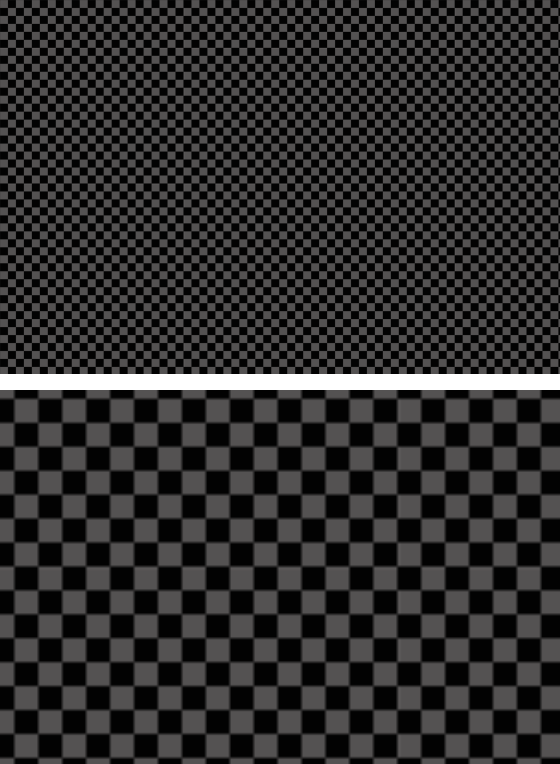
Top, the full canvas; bottom, a detail of the centre.
Reproduce this pattern procedurally as a WebGL 2 fragment shader.

```glsl
#version 300 es
precision highp float;
// Draws a fine two-tone checkerboard of grey and black squares with soft edges.

uniform vec2 u_resolution;
out vec4 outColor;

// Square wave of +1 and -1 with ramps of the given half width at whole numbers.
vec2 softSquareWave(vec2 p, float halfWidth) {
    vec2 edge = floor(p + 0.5);
    vec2 parity = 1.0 - 2.0 * mod(edge, 2.0);
    return parity * clamp((p - edge) / halfWidth, -1.0, 1.0);
}

// Faint bright rim beside every seventeenth cell edge.
float rim(vec2 p) {
    vec2 fromEdge = mod(p - 6.0, 17.0);
    vec2 line = smoothstep(0.0, 0.07, fromEdge) * (1.0 - smoothstep(0.1, 0.2, fromEdge));
    return max(line.x, line.y);
}

void main() {
    // Cells are counted from the upper left corner.
    float cellsAcross = 70.2;
    vec2 fromTopLeft = vec2(gl_FragCoord.x, u_resolution.y - gl_FragCoord.y);
    vec2 p = fromTopLeft / u_resolution.x * cellsAcross;

    // Edge ramps never get narrower than one pixel.
    float halfWidth = max(0.072, 0.5 * cellsAcross / u_resolution.x);
    vec2 wave = softSquareWave(p, halfWidth);
    float checker = 0.5 + 0.5 * wave.x * wave.y;

    vec3 black = vec3(0.006);
    vec3 grey = vec3(0.33, 0.322, 0.322) + 0.025 * rim(p);
    outColor = vec4(mix(black, grey, checker), 1.0);
}
```
